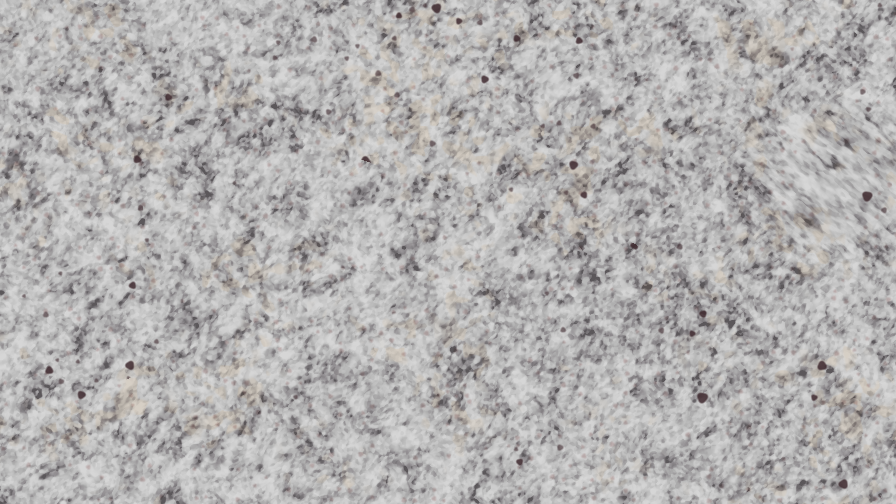
This texture is drawn by a WebGL 1 fragment shader. Its source:

```glsl
precision highp float;
// Pale polished granite: grey mineral flecks, slanted veins, tan stains and dark garnets.
uniform vec2 u_resolution;

const vec3 STAIN_TINT = vec3(1.0, 0.95, 0.885);
const vec3 ROSE_TINT = vec3(0.84, 0.74, 0.74);
const vec3 GARNET = vec3(0.26, 0.18, 0.20);

vec3 hash3(vec2 p) {
  vec3 q = fract(p.xyx * vec3(0.1031, 0.1030, 0.0973));
  q += dot(q, q.yxz + 33.33);
  return fract((q.xxy + q.yzz) * q.zyx);
}

// Smooth cellular noise: random cell values blended by distance, about unit deviation.
float cellNoise(vec2 p, float seed) {
  vec2 cell = floor(p);
  vec2 f = p - cell;
  vec2 total = vec2(0.0);
  for (int y = -1; y <= 1; y++) {
    for (int x = -1; x <= 1; x++) {
      vec2 o = vec2(float(x), float(y));
      vec3 h = hash3(cell + o + seed * 17.0);
      vec2 d = o + h.xy - f;
      float w = exp(-7.0 * dot(d, d));
      total += vec2(h.z, 1.0) * w;
    }
  }
  return (total.x / total.y - 0.5) * 4.3;
}

// Layered sines that bend the grain boundaries.
vec2 warp(vec2 p) {
  vec2 a = sin(p.yx * vec2(31.0, 27.0) + p * 13.0);
  vec2 b = sin(p.yx * vec2(83.0, 91.0) - p * 47.0 + a * 2.0);
  return a * 0.003 + b * 0.0015;
}

// Rotates to the grain direction and compresses along it.
vec2 alongGrain(vec2 p, float angle, float stretch) {
  float c = cos(angle);
  float s = sin(angle);
  return vec2((c * p.x + s * p.y) / stretch, c * p.y - s * p.x);
}

// Mineral layers from clumps down to fine crystals.
float grain(vec2 p, float seed) {
  return 0.17 * cellNoise(p * 7.0, seed)
       + 0.35 * cellNoise(p * 26.0, seed + 1.0)
       + 0.55 * cellNoise(p * 56.0, seed + 2.0)
       + 0.60 * cellNoise(p * 104.0, seed + 3.0)
       + 0.46 * cellNoise(p * 180.0, seed + 4.0);
}

// Pale plateau with a long tail into the dark minerals.
float mineralTone(float z) {
  return clamp(0.888 - 0.165 * exp(-0.46 * z), 0.35, 0.84);
}

// Sparse, slightly lumpy round spots, at most one per cell.
float spots(vec2 p, float scale, float chance, float radius, float blur, float seed) {
  vec2 q = p * scale;
  vec2 cell = floor(q);
  vec3 h = hash3(cell + seed);
  vec3 k = hash3(cell + seed + 71.0);
  vec2 d = q - cell - mix(vec2(0.25), vec2(0.75), h.xy);
  float lump = 1.0 + 0.1 * sin(atan(d.y, d.x) * 3.0 + k.x * 6.28);
  float size = radius * mix(0.55, 1.0, k.y) * lump;
  float edge = blur * scale;
  float shape = 1.0 - smoothstep(size * scale - edge, size * scale + edge, length(d));
  return shape * step(h.z, chance);
}

void main() {
  vec2 p = gl_FragCoord.xy / u_resolution.y;
  float pixel = 1.0 / u_resolution.y;
  vec2 q = p + warp(p);

  // Main grain leans right; a patch of veins at the right falls the other way.
  float main_grain = grain(alongGrain(q, 0.85, 1.2), 1.0);
  float vein_grain = grain(alongGrain(p, -0.68, 2.4), 9.0);
  vec2 patch_offset = (p - vec2(1.66, 0.64)) / vec2(0.24, 0.22);
  float veins = 0.85 * (1.0 - smoothstep(0.3, 1.2, length(patch_offset)));
  float z = mix(main_grain, vein_grain, veins);
  z /= length(vec2(veins, 1.0 - veins));
  float tone = mineralTone(z);

  // Dark minerals lean faintly violet.
  vec3 color = tone + vec3(0.005, -0.009, 0.003) * smoothstep(0.72, 0.55, tone);

  // Warm stains and faint rose crystals.
  float stain = 0.6 * cellNoise(q * 9.0, 20.0) + 0.75 * cellNoise(q * 52.0, 21.0);
  color *= mix(vec3(1.0), STAIN_TINT, 0.7 * smoothstep(0.8, 2.0, stain));
  float rose = spots(p, 48.0, 0.13, 0.005, 0.003, 5.0);
  color *= mix(vec3(1.0), ROSE_TINT, 0.7 * rose);

  // Garnets gather in loose groups.
  float group = smoothstep(-0.5, 1.3, cellNoise(p * 3.0, 30.0));
  float garnet = spots(p, 17.0, 0.12 * group, 0.0105, 1.2 * pixel, 40.0);
  garnet = max(garnet, 0.7 * spots(p, 30.0, 0.08 * group, 0.006, 1.2 * pixel, 60.0));
  color = mix(color, GARNET + 0.06 * (tone - 0.6), 0.9 * garnet);

  gl_FragColor = vec4(color, 1.0);
}
```
